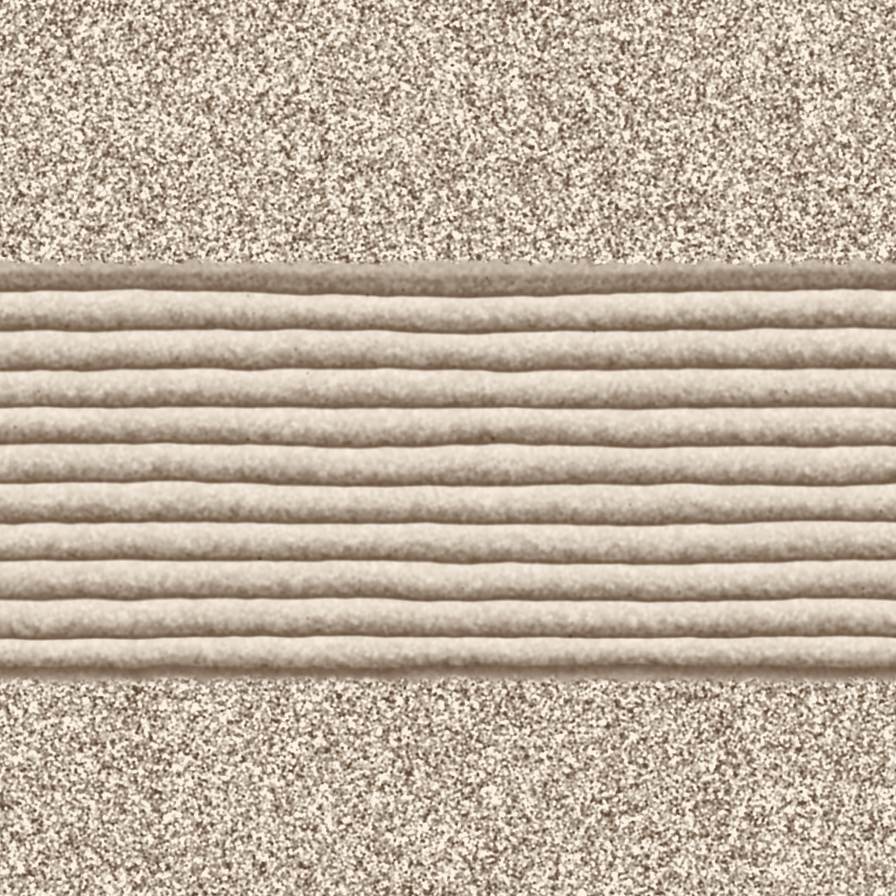
Reproduce this texture procedurally as a Shadertoy shader.

```glsl
// Raked sand: a horizontal band of soft ridges between two fields of loose grain.
// A sawtooth of height gives each ridge a lit crown and a shaded foot; value noise
// bends the furrows, roughens the borders and supplies the grains.

const vec3  SHADE = vec3(0.37, 0.28, 0.20);
const vec3  LIGHT = vec3(0.99, 0.95, 0.895);
const float FIRST_FURROW = 0.6755;  // height of the uppermost furrow
const float PITCH        = 0.0428;  // distance between furrows
const float BAND_TOP     = -0.74;   // band limits, in furrows below the first
const float BAND_END     = 10.20;
const float LAST_FOOT    = 9.84;    // where the lowest ridge meets its shadow
const float WOBBLE       = 0.15;    // bending of furrows, in pitches
const float GRAIN_SCALE  = 330.0;   // grains across the canvas
const float GRAIN_GAIN   = 1.8;
const float SAND_TONE    = 0.635;

float hash(vec2 p) {
    vec3 q = fract(vec3(p.xyx) * 0.1031);
    q += dot(q, q.yzx + 33.33);
    return fract((q.x + q.y) * q.z);
}

float noise(vec2 p) {
    vec2 i = floor(p), f = fract(p);
    f = f * f * (3.0 - 2.0 * f);
    return mix(mix(hash(i), hash(i + vec2(1, 0)), f.x),
               mix(hash(i + vec2(0, 1)), hash(i + vec2(1, 1)), f.x), f.y);
}

vec2 rotate(vec2 p, float angle) {
    float c = cos(angle), s = sin(angle);
    return vec2(c * p.x - s * p.y, s * p.x + c * p.y);
}

// Signed grain: two layers turned apart so that no grid shows
float grain(vec2 p) {
    return 0.5 * (noise(rotate(p, 0.45) + 400.0)
                + noise(rotate(p, 1.25) * 0.9 + 731.0)) - 0.5;
}

float looseSand(vec2 uv) {
    float mottling = noise(uv * 14.0 + 5.0) - 0.5;
    return SAND_TONE + 0.05 * mottling + GRAIN_GAIN * grain(uv * GRAIN_SCALE);
}

// Tone of one ridge, from the furrow above (0) to the furrow below (1)
float ridge(float f) {
    float tone = mix(0.90, 0.77, smoothstep(0.15, 0.55, f));
    tone = mix(tone, 0.34, smoothstep(0.45, 0.90, f));
    tone = mix(tone, 0.14, smoothstep(0.84, 1.0, f));
    return mix(0.14, tone, smoothstep(0.0, 0.10, f));
}

// Shaded bank above the first furrow
float upperBank(float s) {
    float tone = mix(0.66, 0.34, smoothstep(-0.62, -0.34, s));
    return mix(tone, 0.16, smoothstep(-0.20, 0.0, s));
}

// Shadow below the lowest ridge, fading outwards
float lowerBank(float s) {
    return mix(0.16, 0.50, smoothstep(LAST_FOOT, BAND_END, s));
}

float rakedSand(vec2 uv, float s) {
    float f = fract(s);
    // The lowest ridge is slightly narrower than the others
    if (s > 9.0) f = min((s - 9.0) / (LAST_FOOT - 9.0), 1.0);
    float roughFoot = smoothstep(0.2, 0.65, f) * (1.0 - smoothstep(0.85, 1.0, f));
    float edgeNoise = noise(rotate(uv, 0.5) * vec2(80.0, 140.0) + 90.0) - 0.5;
    f = clamp(f + 0.14 * roughFoot * edgeNoise, 0.0, 1.0);

    float tone = ridge(f);
    if (s < 0.0) tone = upperBank(s);
    if (s > LAST_FOOT) tone = lowerBank(s);

    // Compact grain, stronger on the shaded side, and rare dark specks
    tone += mix(0.16, 0.36, roughFoot) * grain(uv * 230.0);
    tone += 0.04 * (noise(uv * vec2(28.0, 60.0)) - 0.5);
    vec2 cell = uv * 150.0;
    float speck = step(0.998, hash(floor(cell) + 19.0));
    tone -= 0.20 * speck * (1.0 - smoothstep(0.1, 0.5, length(fract(cell) - 0.5)));
    return tone;
}

void mainImage(out vec4 fragColor, in vec2 fragCoord) {
    vec2 uv = fragCoord / iResolution.xy;

    // Furrow coordinate: 0 at the first furrow, growing downwards
    float s = (FIRST_FURROW - uv.y) / PITCH;
    float bend = noise(vec2(uv.x * 5.5, s * 0.8 + 20.0)) - 0.5;
    bend += 0.45 * (noise(vec2(uv.x * 21.0, s * 0.9 + 50.0)) - 0.5);
    bend += 0.22 * (noise(vec2(uv.x * 65.0, s * 1.5 + 80.0)) - 0.5);
    float sag = exp(-pow((uv.x - 0.5) / 0.13, 2.0)) * exp(-s * s * 0.5);
    float furrow = s + WOBBLE * bend - 0.06 * sag;

    // Ragged borders between raked and loose sand
    float ragged = 0.20 * (noise(uv * 120.0) - 0.5);
    float border = s + ragged;
    float band = smoothstep(BAND_TOP - 0.10, BAND_TOP + 0.10, border)
               * (1.0 - smoothstep(BAND_END - 0.20, BAND_END + 0.12, border));

    float tone = mix(clamp(looseSand(uv), 0.0, 1.0), rakedSand(uv, furrow), band);
    fragColor = vec4(mix(SHADE, LIGHT, clamp(tone, 0.0, 1.0)), 1.0);
}
```
